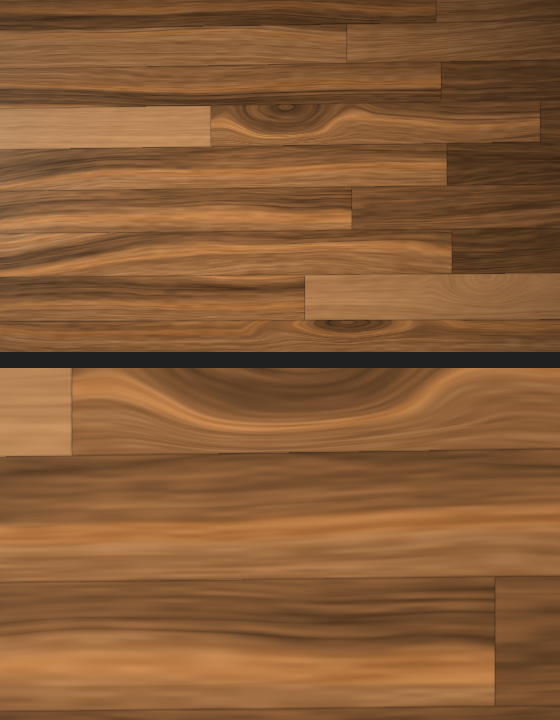
Top, the full canvas; bottom, a detail of the centre.
This texture is drawn by a Shadertoy shader. Its source:

```glsl
// Walnut strip flooring: nine slightly tilted rows of long staggered planks.
// Each plank bends a grain coordinate, then colours it with a dark heartwood
// band, an amber edge, thin growth lines, pores and broad light from the left.

#define FIRST_SEAM 0.085
#define ROW_HEIGHT 0.1095
#define ROW_GROWTH 0.00124
#define TILT 0.027
#define END_PIECE 0.589
#define SEAM_WIDTH 0.0008
#define SEAM_DARKNESS 0.2
#define GRAIN_CONTRAST 0.30
#define LINE_CONTRAST 0.15
#define PORE_CONTRAST 0.17
#define HEARTWOOD 0.25

const vec3 UMBER = vec3(0.25, 0.16, 0.085);
const vec3 WALNUT = vec3(0.535, 0.352, 0.20);
const vec3 HONEY = vec3(0.79, 0.58, 0.38);
const vec3 AMBER = vec3(0.06, 0.02, -0.015);

// Per row: end joint, and centre, half width and height of an oval figure.
const float JOINT[9] = float[9](0.779, 0.619, 0.788, 0.376, 0.798, 0.628, 0.807, 0.544, 1.5);
const vec3 PLAIN = vec3(0.0);
const vec3 FIGURE[9] = vec3[9](PLAIN, PLAIN, PLAIN, vec3(0.51, 0.135, 0.85), PLAIN,
    PLAIN, PLAIN, vec3(0.87, 0.10, 0.70), vec3(0.62, 0.16, 0.42));

// Per plank: tone, heartwood centre, heartwood half width, grain arch.
const vec4 LEFT[9] = vec4[9](
    vec4(0.46, 0.90, 0.17, 0.1), vec4(0.61, 0.00, 0.12, 0.3),
    vec4(0.50, 0.88, 0.20, 0.3), vec4(0.78, 3.00, 0.10, 0.2),
    vec4(0.55, 0.10, 0.30, -1.0), vec4(0.53, 0.20, 0.34, -0.4),
    vec4(0.60, 0.04, 0.20, -1.3), vec4(0.53, 0.27, 0.20, 0.4),
    vec4(0.53, 0.05, 0.26, 0.0));
const vec4 RIGHT[9] = vec4[9](
    vec4(0.50, 3.00, 0.10, 0.2), vec4(0.58, 3.00, 0.10, 1.5),
    vec4(0.35, 3.00, 0.10, 0.3), vec4(0.53, 0.10, 0.46, 0.0),
    vec4(0.22, 3.00, 0.10, 0.2), vec4(0.35, 3.00, 0.10, 0.8),
    vec4(0.25, 3.00, 0.10, 0.9), vec4(0.73, 3.00, 0.10, 0.2),
    vec4(0.53, 3.00, 0.10, 0.0));

float hash(vec2 p) {
    vec3 q = fract(vec3(p.xyx) * 0.1031);
    q += dot(q, q.yzx + 33.33);
    return fract((q.x + q.y) * q.z);
}

float noise(vec2 p) {
    vec2 i = floor(p), f = fract(p);
    f = f * f * (3.0 - 2.0 * f);
    return mix(mix(hash(i), hash(i + vec2(1, 0)), f.x),
               mix(hash(i + vec2(0, 1)), hash(i + vec2(1, 1)), f.x), f.y);
}

// Thin bright contours where the noise crosses its middle value.
float ridge(vec2 p) {
    return pow(1.0 - abs(2.0 * noise(p) - 1.0), 3.0);
}

vec3 woodRamp(float t) {
    t = clamp(t, 0.0, 1.0);
    return t < 0.5 ? mix(UMBER, WALNUT, t * 2.0) : mix(WALNUT, HONEY, t * 2.0 - 1.0);
}

// Height across the plank, bent along the direction of the grain.
float grainCoord(float x, float v, float arch, vec3 figure, float seed) {
    float w = v + arch * (x - 0.55) * (x - 0.55);
    w += 0.34 * (noise(vec2(x * 4.0 + seed, v * 1.2 + seed)) - 0.5);
    w += 0.05 * (noise(vec2(x * 14.0 + seed, v * 2.5)) - 0.5);
    if (figure.x > 0.0) {
        float wobble = 0.22 * (noise(vec2(x * 13.0, v * 3.0 + seed)) - 0.5);
        float oval = length(vec2(x - figure.x, v - 0.05) / figure.yz) + wobble;
        w = mix(w + 0.3, oval * 0.75, smoothstep(1.3, 0.6, oval));
    }
    return w;
}

vec3 plank(float x, float v, vec4 style, vec3 figure, float seed) {
    float w = grainCoord(x, v, style.w, figure, seed);
    float ragged = 0.14 * (noise(vec2(x * 4.0 + seed, w * 12.0)) - 0.5);
    float edge = abs(w - style.y) + ragged - style.z;
    float heart = smoothstep(0.08, -0.08, edge);
    float amber = exp(-pow((edge - 0.15) / 0.08, 2.0));

    // Broad streaks, growth lines and short open pores.
    float streak = noise(vec2(x * 1.7 + seed, w * 5.0 + seed)) - 0.5;
    float bands = noise(vec2(x * 2.0 + seed, w * 13.0 + seed)) - 0.5;
    float fine = noise(vec2(x * 5.0 + seed, w * 29.0)) - 0.5;
    float lines = ridge(vec2(x * 3.5 + seed, w * 11.0 + seed * 2.0)) - 0.3;
    float pores = noise(vec2(x * 42.0 + seed, w * 31.0 + seed)) - 0.5;
    float ripple = noise(vec2(x * 45.0 + v * 3.0, v * 1.5 + seed)) - 0.5;

    float calm = mix(1.0, 0.5, smoothstep(0.6, 0.75, style.x));
    float tone = style.x - HEARTWOOD * heart + 0.06 * amber;
    tone += calm * GRAIN_CONTRAST * (0.5 * streak + 0.5 * bands + 0.5 * fine);
    tone -= calm * LINE_CONTRAST * (0.7 + 0.7 * heart) * lines;
    tone += calm * PORE_CONTRAST * pores + 0.04 * ripple;
    return woodRamp(tone) + AMBER * amber * (1.0 - heart);
}

void mainImage(out vec4 fragColor, in vec2 fragCoord) {
    vec2 uv = fragCoord / iResolution.xy;
    float x = uv.x, y = 1.0 - uv.y, pixel = 1.0 / iResolution.y;

    // Invert the gently growing row spacing.
    float level = y + TILT * (1.0 - y * y) * x - FIRST_SEAM;
    float k = (sqrt(ROW_HEIGHT * ROW_HEIGHT + 4.0 * ROW_GROWTH * level) - ROW_HEIGHT)
            / (2.0 * ROW_GROWTH) + 1.0;
    int row = clamp(int(floor(k)), 0, 8);
    float v = k - float(row), joint = JOINT[row], lastJoint = joint + END_PIECE;

    bool isRight = x > joint, isLast = x > lastJoint;
    vec4 style = isRight ? RIGHT[row] : LEFT[row];
    if (isLast) style = vec4(0.3, 3.0, 0.1, 0.2);
    vec3 figure = (isRight || joint > 1.0) && !isLast ? FIGURE[row] : PLAIN;
    float seed = float(row) * 7.3 + (isRight ? 41.7 : 3.1) + (isLast ? 19.0 : 0.0);
    vec3 color = plank(x, v, style, figure, seed);

    // Thin dark seams along the rows and at plank ends.
    float sideGap = min(v, 1.0 - v) * ROW_HEIGHT;
    float endGap = min(abs(x - joint), abs(x - lastJoint)) * iResolution.x * pixel;
    float seam = 1.0 - smoothstep(0.0, SEAM_WIDTH + pixel, min(sideGap, endGap));
    color *= 1.0 - SEAM_DARKNESS * seam;

    // Soft falloff to the corners and a pale sheen at the left.
    color *= 1.09 - 0.6 * (x - 0.36) * (x - 0.36) - 0.8 * (y - 0.6) * (y - 0.6);
    color += vec3(0.07, 0.085, 0.095) * exp(-3.5 * x - 6.0 * (y - 0.5) * (y - 0.5));
    fragColor = vec4(clamp(color, 0.0, 1.0), 1.0);
}
```
